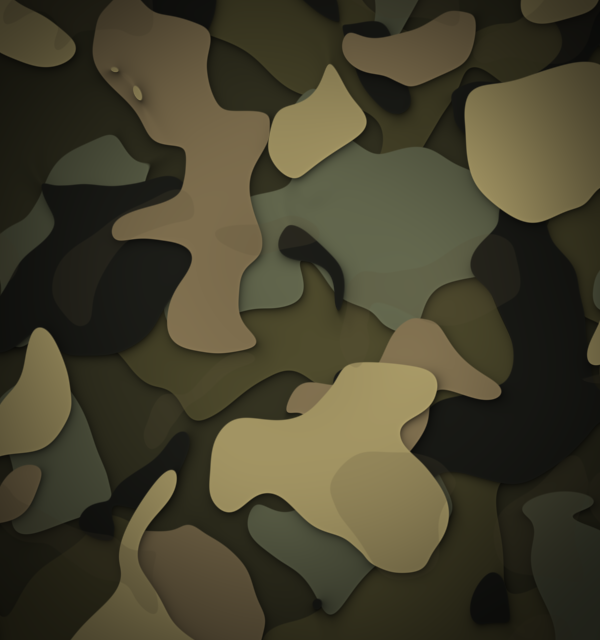
Reproduce this pattern procedurally as a WebGL 2 fragment shader.

```glsl
#version 300 es
precision highp float;

uniform vec2 u_resolution;
out vec4 fragColor;

const int LAYER_COUNT = 5;
const vec3 BASE_COLOR = vec3(0.205, 0.200, 0.130);
// Bottom to top: olive, sage, black, brown, tan
const vec3 LAYER_COLOR[LAYER_COUNT] = vec3[](
    vec3(0.300, 0.285, 0.170), vec3(0.365, 0.380, 0.285),
    vec3(0.105, 0.108, 0.090), vec3(0.510, 0.445, 0.315),
    vec3(0.690, 0.630, 0.420));
const float LAYER_CUT[LAYER_COUNT] = float[](0.00, 0.09, 0.16, 0.27, 0.24);
const float LAYER_SCALE[LAYER_COUNT] = float[](3.2, 3.4, 4.2, 4.0, 3.5);

const float WARP_SCALE = 5.5;
const float WARP_AMOUNT = 0.13;
const float LOBE_AMOUNT = 0.22;
const float SLOPE_STEP = 0.002;
const float MIN_SLOPE = 0.6;
const vec2 SHADOW_DIR = vec2(0.45, -0.89);
const float SHADOW_WIDTH = 0.007;
const float SHADOW_STRENGTH = 0.60;
const float RIM_WIDTH = 0.0018;
const float RIM_STRENGTH = 0.16;
const float VEIL_CUT = 0.24;
const float VEIL_OPACITY = 0.20;
const vec3 VEIL_COLOR = vec3(0.36, 0.32, 0.22);
const float VIGNETTE_FLOOR = 0.34;

float hash(vec2 cell) {
    return fract(sin(dot(cell, vec2(127.1, 311.7))) * 43758.5453);
}

float cornerSlope(vec2 cell, vec2 corner, vec2 local) {
    float angle = 6.28319 * hash(cell + corner);
    return dot(vec2(cos(angle), sin(angle)), local - corner);
}

float gradientNoise(vec2 p) {
    vec2 cell = floor(p), f = fract(p);
    vec2 w = f * f * f * (f * (f * 6.0 - 15.0) + 10.0);
    float low = mix(cornerSlope(cell, vec2(0, 0), f), cornerSlope(cell, vec2(1, 0), f), w.x);
    float high = mix(cornerSlope(cell, vec2(0, 1), f), cornerSlope(cell, vec2(1, 1), f), w.x);
    return mix(low, high, w.y);
}

// Smooth lobed field; patches are where it exceeds a cut
float patchField(vec2 p, float scale, float seed) {
    vec2 offset = seed * vec2(17.3, 9.7);
    vec2 w = p * WARP_SCALE + offset;
    p += WARP_AMOUNT * vec2(gradientNoise(w), gradientNoise(w + 31.4));
    vec2 q = p * scale + offset;
    return gradientNoise(q) + LOBE_AMOUNT * gradientNoise(q * 2.1 + 5.2);
}

// Approximate signed distance (positive inside) and outward normal
vec3 patchEdge(vec2 p, float scale, float seed, float cut) {
    float value = patchField(p, scale, seed);
    vec2 slope = vec2(patchField(p + vec2(SLOPE_STEP, 0), scale, seed),
                      patchField(p + vec2(0, SLOPE_STEP), scale, seed)) - value;
    slope /= SLOPE_STEP;
    float steepness = max(length(slope), MIN_SLOPE);
    return vec3((value - cut) / steepness, -slope / steepness);
}

void main() {
    vec2 uv = gl_FragCoord.xy / u_resolution;
    vec2 p = gl_FragCoord.xy / u_resolution.y;
    float pixel = 1.0 / u_resolution.y;
    vec3 color = BASE_COLOR;

    // Stacked cut-out patches with cast shadow and thin lit rim
    for (int i = 0; i < LAYER_COUNT; i++) {
        float seed = float(i) + 1.0;
        vec3 edge = patchEdge(p, LAYER_SCALE[i], seed, LAYER_CUT[i]);
        float facing = 0.5 + 0.5 * dot(edge.yz, SHADOW_DIR);
        float inside = smoothstep(-pixel, pixel, edge.x);
        float shadow = exp(-max(-edge.x, 0.0) / SHADOW_WIDTH) * facing;
        float rim = exp(-abs(edge.x) / RIM_WIDTH) * facing;
        float tone = 1.0 + 0.22 * gradientNoise(p * 2.3 + seed * 7.1);
        color *= 1.0 - SHADOW_STRENGTH * shadow;
        color = mix(color, LAYER_COLOR[i] * tone * (1.0 + RIM_STRENGTH * rim), inside);
    }

    // Faint translucent overlaps
    float veil = patchEdge(p, 5.0, 8.0, VEIL_CUT).x;
    color = mix(color, VEIL_COLOR, VEIL_OPACITY * smoothstep(-pixel, pixel, veil));

    // Darkened borders
    float radius = length(uv - vec2(0.5, 0.52));
    color *= mix(1.0, VIGNETTE_FLOOR, smoothstep(0.18, 0.74, radius));

    fragColor = vec4(color, 1.0);
}
```
